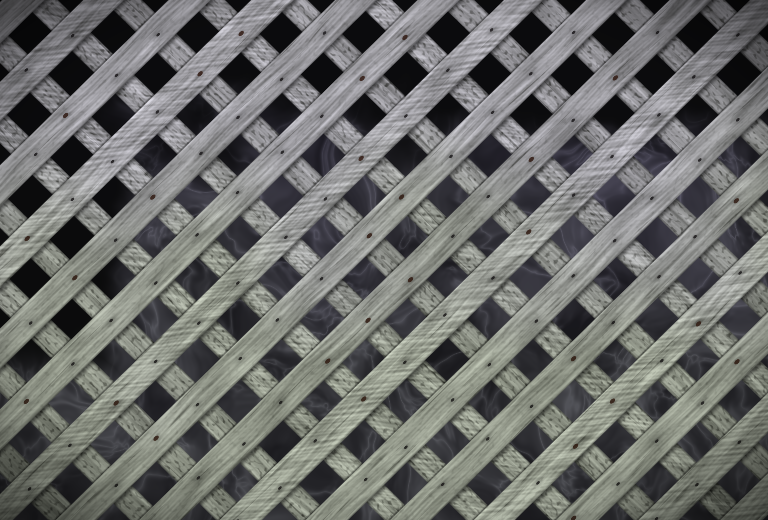
Give the GLSL for this pattern, as a WebGL 2 fragment shader.

```glsl
#version 300 es
precision highp float;

#define PITCH 0.1605
#define SLOPE 1.02
#define FRONT_HALF 0.245
#define BACK_HALF 0.225
#define JITTER 0.045
#define GRAIN 0.34
#define NAIL_SIZE 0.034
#define SHADOW 0.5
#define VIGNETTE 0.6

uniform vec2 u_resolution;
out vec4 fragColor;

const vec3 WOOD_DARK = vec3(0.25, 0.25, 0.245);
const vec3 WOOD_LIGHT = vec3(0.75, 0.745, 0.775);
const vec3 MOSS = vec3(0.94, 0.98, 0.86);
const vec3 RUST = vec3(0.20, 0.11, 0.08);
const vec3 NAIL = vec3(0.11, 0.10, 0.11);
const vec3 VOID = vec3(0.045, 0.045, 0.052);
const vec3 SHEET_DARK = vec3(0.10, 0.095, 0.125);
const vec3 SHEET_LIGHT = vec3(0.34, 0.33, 0.40);

float hash(vec2 p) {
    vec3 q = fract(p.xyx * 0.1031);
    q += dot(q, q.yzx + 33.33);
    return fract((q.x + q.y) * q.z);
}

float corner(vec2 cell, vec2 offset) {
    float angle = 6.2832 * hash(cell);
    return dot(vec2(cos(angle), sin(angle)), offset);
}

// Gradient noise, roughly -0.7 to 0.7
float noise(vec2 p) {
    vec2 i = floor(p), f = fract(p);
    vec2 s = f * f * f * (f * (f * 6.0 - 15.0) + 10.0);
    vec2 e = vec2(1.0, 0.0);
    return mix(mix(corner(i, f), corner(i + e, f - e), s.x),
               mix(corner(i + e.yx, f - e.yx), corner(i + 1.0, f - 1.0), s.x), s.y);
}

float fbm(vec2 p) {
    float sum = 0.0, amp = 1.0;
    for (int k = 0; k < 4; k++) {
        sum += amp * noise(p);
        p = mat2(1.6, 1.2, -1.2, 1.6) * p + 7.3;
        amp *= 0.5;
    }
    return sum;
}

// Nearest slat: index, offset from its centre, distance to its edge
vec3 slat(float across, float halfWidth, float seed) {
    float id = floor(across + 0.5);
    float offset = across - id - JITTER * (hash(vec2(id, seed)) - 0.5);
    float width = halfWidth * (0.95 + 0.1 * hash(vec2(id, seed + 5.0)));
    return vec3(id, offset, abs(offset) - width);
}

// Weathered board: p is (along, across); rough adds pitting
vec3 wood(vec2 p, float id, float seed, float rough) {
    float kind = hash(vec2(id, seed + 11.0));
    vec2 shift = vec2(id * 17.3 + seed, id * 5.7);
    p.y += 0.07 * noise(vec2(p.x * 0.6, id * 3.7 + seed));
    float streak = noise(p * vec2(0.7, 13.0) + shift)
                 + 0.8 * noise(p * vec2(1.6, 27.0) + shift.yx);
    float saw = noise(vec2((p.x - 1.3 * p.y) * 13.0, p.y * 2.0) + shift);
    float blotch = noise(p * vec2(1.3, 3.0) + shift);
    float pits = smoothstep(0.05, 0.5, noise(p * vec2(11.0, 19.0) + shift));
    float cracks = smoothstep(0.3, 0.55, noise(p * vec2(1.0, 18.0) - shift));
    float tone = 0.74 + 0.14 * (kind - 0.5) + GRAIN * streak + 0.2 * blotch;
    tone += saw * mix(0.06, 0.42, step(0.7, kind));
    tone -= rough * 0.4 * pits + 0.3 * cracks;
    return mix(WOOD_DARK, WOOD_LIGHT, clamp(tone, 0.0, 1.1));
}

// Crumpled plastic sheet hanging in front of a dark void
vec3 backdrop(vec2 p, float drop) {
    vec2 q = p * vec2(5.0, 4.0) + 0.7 * vec2(fbm(p * 3.0), fbm(p * 3.0 + 9.0));
    float folds = fbm(q * 1.5);
    float crease = pow(1.0 - min(1.0, abs(fbm(q * 2.0 + 4.0)) * 1.8), 6.0);
    vec3 sheet = mix(SHEET_DARK, SHEET_LIGHT, clamp(0.32 + 0.6 * folds + 0.5 * crease, 0.0, 1.0));
    float ragged = 0.12 * fbm(p * 4.0);
    float side = max(smoothstep(0.17, 0.28, p.x + ragged), smoothstep(0.65, 0.76, drop));
    return mix(VOID, sheet, side * smoothstep(0.2, 0.33, drop + ragged));
}

void main() {
    vec2 p = gl_FragCoord.xy / u_resolution.y;
    float drop = 1.0 - p.y;
    // Lattice coordinates: whole numbers fall on the slat centres
    float a = (p.x + SLOPE * drop - 0.0414) / PITCH;
    float b = (p.x - SLOPE * drop - 0.0721) / PITCH;
    float px = length(vec2(1.0, SLOPE)) / (PITCH * u_resolution.y);
    vec3 front = slat(a, FRONT_HALF, 1.0);
    vec3 back = slat(b, BACK_HALF, 2.0);
    vec3 color = backdrop(p, drop);

    // Rear slats, shaded beside the front ones
    vec3 rear = wood(vec2(a, back.y), back.x, 31.0, 1.0) * 0.97;
    rear *= 1.0 - 0.35 * smoothstep(-0.045, 0.0, back.z);
    float reach = front.y > 0.0 ? 0.11 : 0.045;
    rear *= 1.0 - SHADOW * (1.0 - smoothstep(0.0, reach, front.z));
    color = mix(color, rear, clamp(0.5 - back.z / px, 0.0, 1.0));

    // Front slats with worn edges
    vec3 board = wood(vec2(b, front.y), front.x, 73.0, 0.25);
    board *= 1.0 - 0.3 * smoothstep(-0.04, 0.0, front.z) * step(0.0, front.y);
    board *= 1.0 + 0.08 * smoothstep(-0.07, -0.02, front.z) * step(front.y, 0.0);

    // One nail near each crossing, some rusted
    vec2 joint = vec2(front.x, back.x);
    vec2 jitter = 0.16 * (vec2(hash(joint), hash(joint + 41.0)) - 0.5);
    vec2 n = (vec2(front.y, back.y) - jitter) * vec2(1.25, 0.75);
    float rusty = step(0.8, hash(joint + 83.0));
    float nail = 1.0 - smoothstep(-0.5, 0.5, (length(n) - NAIL_SIZE * (0.8 + 0.4 * rusty)) / px);
    board *= 1.0 - 0.18 * exp(-dot(n, n) * 160.0);
    board = mix(board, mix(NAIL, RUST, rusty), 0.85 * nail);
    color = mix(color, board, clamp(0.5 - front.z / px, 0.0, 1.0));

    // Mossy tint lower down, darkened corners
    float moss = smoothstep(0.15, 0.8, drop + 0.4 * noise(p * 3.0));
    color *= mix(vec3(1.0), MOSS, moss);
    vec2 c = gl_FragCoord.xy / u_resolution - 0.5;
    color *= 1.0 - VIGNETTE * smoothstep(0.45, 0.75, length(c));
    fragColor = vec4(color, 1.0);
}
```
